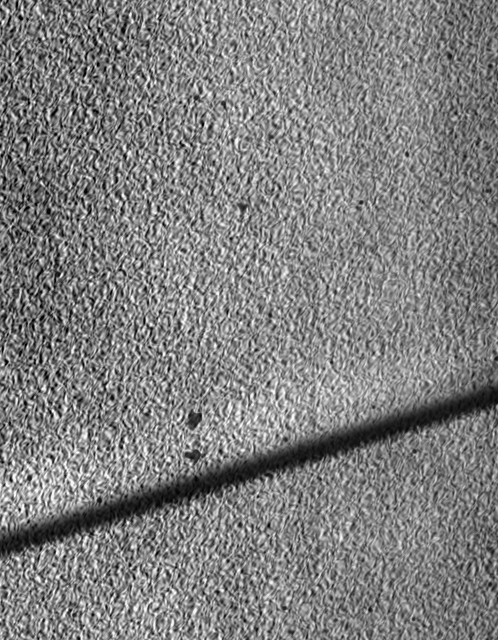
Reproduce this texture procedurally as a Shadertoy shader.

```glsl
// Rough grey plaster in raking light, crossed by one soft slanted shadow.
// Octaves of gradient noise, partly lit by their directional difference, form
// the grains. Broad gradients, stains and hashed pits are added on top.

#define GRAIN_FREQ 128.0     // coarse grains per canvas height
#define GRAIN_CONTRAST 0.56
#define BASE_TONE 0.525
#define SHADOW_START 0.147   // shadow height at the left edge
#define SHADOW_SLOPE 0.305
#define SHADOW_TONE 0.19
#define GLOW_GAIN 0.12
#define PIT_GRID 15.0
#define PIT_CHANCE 0.3

float hash(vec2 p) {
    uvec2 q = uvec2(ivec2(p)) * uvec2(1597334673u, 3812015801u);
    uint n = q.x ^ q.y;
    n = (n ^ (n >> 15u)) * 1597334673u;
    n ^= n >> 14u;
    return float(n & 65535u) / 65536.0;
}

// Dot of a random unit gradient with the offset from its lattice corner
float corner(vec2 cell, vec2 offset) {
    float angle = 6.2832 * hash(cell);
    return dot(vec2(cos(angle), sin(angle)), offset);
}

float gradientNoise(vec2 p) {
    vec2 i = floor(p), f = fract(p);
    vec2 u = f * f * f * (f * (f * 6.0 - 15.0) + 10.0);
    vec2 e = vec2(1.0, 0.0);
    float low = mix(corner(i, f), corner(i + e, f - e), u.x);
    float high = mix(corner(i + e.yx, f - e.yx), corner(i + 1.0, f - 1.0), u.x);
    return mix(low, high, u.y);
}

vec2 rotate(vec2 p, float angle) {
    float c = cos(angle), s = sin(angle);
    return vec2(c * p.x - s * p.y, s * p.x + c * p.y);
}

// Brightness of the grains: lit slopes plus unlit speckle and soft clumps
float relief(vec2 p) {
    vec2 q = vec2(p.x - 0.22 * p.y, 0.86 * p.y) * GRAIN_FREQ;
    q += 0.6 * vec2(gradientNoise(q * 0.4), gradientNoise(q * 0.4 + 70.0));
    vec2 toLight = vec2(0.5, 0.12);
    float coarse = gradientNoise(q) - gradientNoise(q + toLight);
    vec2 r = rotate(q, 0.6) * 1.65 + 217.0;
    float fine = gradientNoise(r) - gradientNoise(r + rotate(toLight, 0.6));
    float speckle = gradientNoise(rotate(q, -0.8) * 1.2 + 331.0);
    float clumps = gradientNoise(rotate(q, 0.3) * 0.5 + 90.0);
    return 0.75 * coarse + 0.65 * fine + 0.5 * speckle + 0.25 * clumps;
}

// Soft, ragged blob: 1 inside, 0 outside
float stain(vec2 p, vec2 centre, float radius) {
    float ragged = radius * gradientNoise(p * 95.0 + 5.0);
    float d = length(p - centre) + ragged - radius;
    return 1.0 - smoothstep(-0.003, 0.002, d);
}

// Small dark holes, at most one in each cell
float pits(vec2 p) {
    vec2 cell = floor(p * PIT_GRID);
    vec2 jitter = vec2(hash(cell + 31.0), hash(cell + 87.0));
    vec2 centre = (cell + 0.2 + 0.6 * jitter) / PIT_GRID;
    float radius = mix(0.002, 0.0045, hash(cell + 213.0));
    return step(hash(cell + 519.0), PIT_CHANCE) * stain(p, centre, radius);
}

// Broad illumination without grain
float lighting(vec2 p, vec2 uv, float d) {
    float tone = BASE_TONE;
    // Darker left and right borders, strongest in the upper part
    float upper = smoothstep(0.2, 0.6, uv.y);
    tone -= 0.11 * upper * (1.0 - smoothstep(0.0, 0.42, uv.x));
    tone -= 0.09 * smoothstep(0.82, 1.02, uv.x);
    tone += 0.04 * exp(-pow((uv.x - 0.55) / 0.18, 2.0)) * upper;
    // Lit band above the shadow, paler towards the right
    float band = (d - 0.07) / 0.045;
    tone += mix(GLOW_GAIN, 0.06, uv.x) * exp(-band * band);
    // Lower wall: bright patch at left, dim towards the corner
    vec2 patchPos = (uv - vec2(0.33, 0.03)) / vec2(0.14, 0.08);
    tone += 0.05 * exp(-dot(patchPos, patchPos));
    tone -= 0.05 * (1.0 - smoothstep(0.0, 0.25, uv.y)) * smoothstep(0.4, 1.0, uv.x);
    // Faint trowel streaks and blotches
    tone += 0.06 * gradientNoise(vec2(p.x * 15.0, p.y * 2.5) + 2.0);
    tone += 0.07 * gradientNoise(p * 9.0 + 30.0);
    return tone;
}

void mainImage(out vec4 fragColor, in vec2 fragCoord) {
    vec2 uv = fragCoord / iResolution.xy;
    vec2 p = fragCoord / iResolution.y;

    // Signed distance to the shadow axis
    float d = (p.y - SHADOW_START - SHADOW_SLOPE * p.x)
            / sqrt(1.0 + SHADOW_SLOPE * SHADOW_SLOPE);
    float grain = relief(p);
    float contrast = GRAIN_CONTRAST * mix(1.1, 0.7, smoothstep(0.15, 0.9, uv.x));
    float tone = lighting(p, uv, d) + contrast * grain;

    // Two stains, one larger pit and the scattered small ones
    float marks = max(stain(p, vec2(0.305, 0.343), 0.0125),
                      stain(p, vec2(0.303, 0.289), 0.0105));
    tone *= 1.0 - 0.65 * marks;
    float holes = max(pits(p), stain(p, vec2(0.380, 0.677), 0.006));
    tone *= 1.0 - 0.75 * holes;

    // Shadow: crisper below, softer above, edge loosened by the grains
    float edge = d - 0.004 * grain;
    float shade = smoothstep(-0.028, -0.008, edge)
                * (1.0 - smoothstep(0.0, 0.031, edge));
    // Weak second shadow near the right border
    float faint = exp(-pow((d - 0.036) / 0.014, 2.0)) * smoothstep(0.7, 1.0, uv.x);
    tone *= mix(1.0, SHADOW_TONE, shade) * (1.0 - 0.2 * faint);

    fragColor = vec4(vec3(clamp(tone, 0.02, 0.97)), 1.0);
}
```
